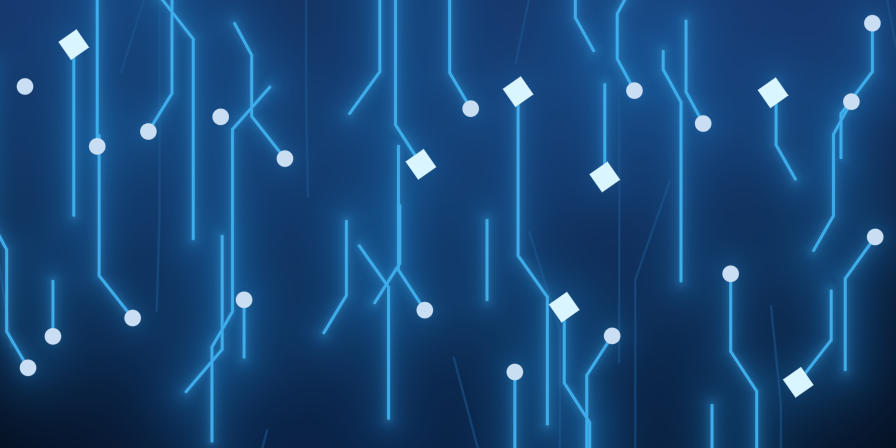
A Shadertoy shader for this background:

```glsl
// Glowing circuit traces with round and square nodes on a deep blue backdrop.

// Lengths are fractions of the canvas height.
const int   TRACE_COUNT  = 38;
const int   FAINT_COUNT  = 12;
const float LINE_HALF    = 0.0033;
const float FAINT_HALF   = 0.0026;
const float DOT_RADIUS   = 0.0185;
const float SQUARE_HALF  = 0.0247;
const float SQUARE_ANGLE = 0.61;
const float WIDE_GLOW    = 0.060;
const float TIGHT_GLOW   = 0.012;
const float LOOSE_SHARE  = 0.12;  // nodes without a trace
const float NODE_SHARE   = 0.62;  // traces that carry a node
const float SQUARE_SHARE = 0.30;  // nodes that are square

const vec3 TOP_COLOR    = vec3(0.085, 0.205, 0.410);
const vec3 BOTTOM_COLOR = vec3(0.035, 0.115, 0.245);
const vec3 GLOW_COLOR   = vec3(0.090, 0.420, 0.690);
const vec3 LINE_COLOR   = vec3(0.240, 0.680, 0.920);
const vec3 FAINT_COLOR  = vec3(0.110, 0.340, 0.560);
const vec3 DOT_COLOR    = vec3(0.790, 0.870, 0.950);
const vec3 SQUARE_COLOR = vec3(0.850, 0.960, 1.000);

vec4 random4(float n) {
    return fract(sin(n * vec4(12.99, 78.23, 39.43, 57.31) + vec4(1.3, 4.1, 2.7, 5.9)) * 4375.85);
}

float segmentDistance(vec2 p, vec2 a, vec2 b) {
    vec2 ab = b - a;
    float t = clamp(dot(p - a, ab) / max(dot(ab, ab), 1e-6), 0.0, 1.0);
    return length(p - a - ab * t);
}

float squareDistance(vec2 p) {
    float c = cos(SQUARE_ANGLE), s = sin(SQUARE_ANGLE);
    vec2 q = abs(mat2(c, -s, s, c) * p) - SQUARE_HALF;
    return length(max(q, 0.0)) + min(max(q.x, q.y), 0.0);
}

// Antialiased coverage of a signed distance.
float fill(float d) {
    float pixel = 1.0 / iResolution.y;
    return smoothstep(0.75 * pixel, -0.75 * pixel, d);
}

// Evenly spread, jittered starting point number i of count.
vec2 scatter(float i, float count, float aspect, vec2 jitter) {
    float x = (i + 0.5 + 1.4 * (jitter.x - 0.5)) / count;
    float y = fract(i * 0.618 + 0.25 * jitter.y);
    return vec2(x * aspect, mix(0.02, 0.98, y));
}

// Slanted step sideways, heading up or down.
vec2 slant(float r, float heading) {
    float side = r < 0.5 ? -1.0 : 1.0;
    float k = fract(r * 2.0);
    float run = mix(0.035, 0.085, k);
    return vec2(side * run, heading * run * mix(1.9, 1.1, k));
}

// Slant, vertical run, slant, vertical run; some parts may be absent.
float traceDistance(vec2 p, vec2 start, vec4 shape, vec4 extra) {
    float heading = shape.x < 0.5 ? -1.0 : 1.0;
    vec2 a = start;
    vec2 b = a + slant(shape.y, heading) * step(extra.x, 0.6);
    vec2 c = b + vec2(0.0, heading * mix(0.10, 0.58, shape.z * shape.z));
    float bent = step(extra.y, 0.45);
    vec2 d = c + slant(shape.w, heading) * bent;
    vec2 e = d + vec2(0.0, heading * 0.35 * extra.z) * bent * step(extra.w, 0.65);
    return min(min(segmentDistance(p, a, b), segmentDistance(p, b, c)),
               min(segmentDistance(p, c, d), segmentDistance(p, d, e)));
}

vec3 backdrop(vec2 p, float aspect) {
    vec3 color = mix(BOTTOM_COLOR, TOP_COLOR, smoothstep(0.0, 1.0, p.y));
    float drift = sin(p.x * 3.1 + 0.8 * sin(p.y * 4.0)) * sin(p.y * 3.7 + p.x * 1.3);
    float sideways = abs(2.0 * p.x / aspect - 1.0);
    float corner = sideways * sideways * (1.0 - p.y);
    return color * (1.0 + 0.10 * drift - 0.45 * corner);
}

void mainImage(out vec4 fragColor, in vec2 fragCoord) {
    vec2 p = fragCoord / iResolution.y;
    float aspect = iResolution.x / iResolution.y;
    vec3 color = backdrop(p, aspect);

    // Dim, steep lines behind
    float faint = 1e3;
    for (int i = 0; i < FAINT_COUNT; i++) {
        vec4 r = random4(float(i) + 71.0);
        vec2 a = scatter(float(i), float(FAINT_COUNT), aspect, r.xy);
        float heading = r.z < 0.5 ? -1.0 : 1.0;
        vec2 b = a + vec2((r.w - 0.5) * 0.16, heading * 0.22);
        faint = min(faint, min(segmentDistance(p, a, b),
                               segmentDistance(p, b, b + vec2(0.0, heading * 0.8))));
    }

    // Bright traces, their glow and their nodes
    float line = 1e3, dots = 1e3, squares = 1e3, glow = 0.0;
    for (int i = 0; i < TRACE_COUNT; i++) {
        vec4 place = random4(float(i) + 3.0);
        vec2 start = scatter(float(i), float(TRACE_COUNT), aspect, place.xy);
        bool loose = place.z < LOOSE_SHARE;
        if (!loose) {
            float d = traceDistance(p, start, random4(float(i) + 131.0), random4(float(i) + 257.0));
            line = min(line, d);
            glow += exp(-d / WIDE_GLOW);
        }
        vec4 kind = random4(float(i) + 401.0);
        if (loose || kind.x < NODE_SHARE) {
            if (kind.y < SQUARE_SHARE) squares = min(squares, squareDistance(p - start));
            else dots = min(dots, length(p - start) - DOT_RADIUS);
        }
    }

    color = mix(color, GLOW_COLOR, 1.0 - exp(-0.45 * glow));
    color = mix(color, FAINT_COLOR, 0.55 * fill(faint - FAINT_HALF));
    color = mix(color, LINE_COLOR, 0.35 * exp(-line / TIGHT_GLOW));
    color = mix(color, LINE_COLOR, fill(line - LINE_HALF));
    color = mix(color, DOT_COLOR, fill(dots));
    color = mix(color, SQUARE_COLOR, fill(squares));
    fragColor = vec4(color, 1.0);
}
```
